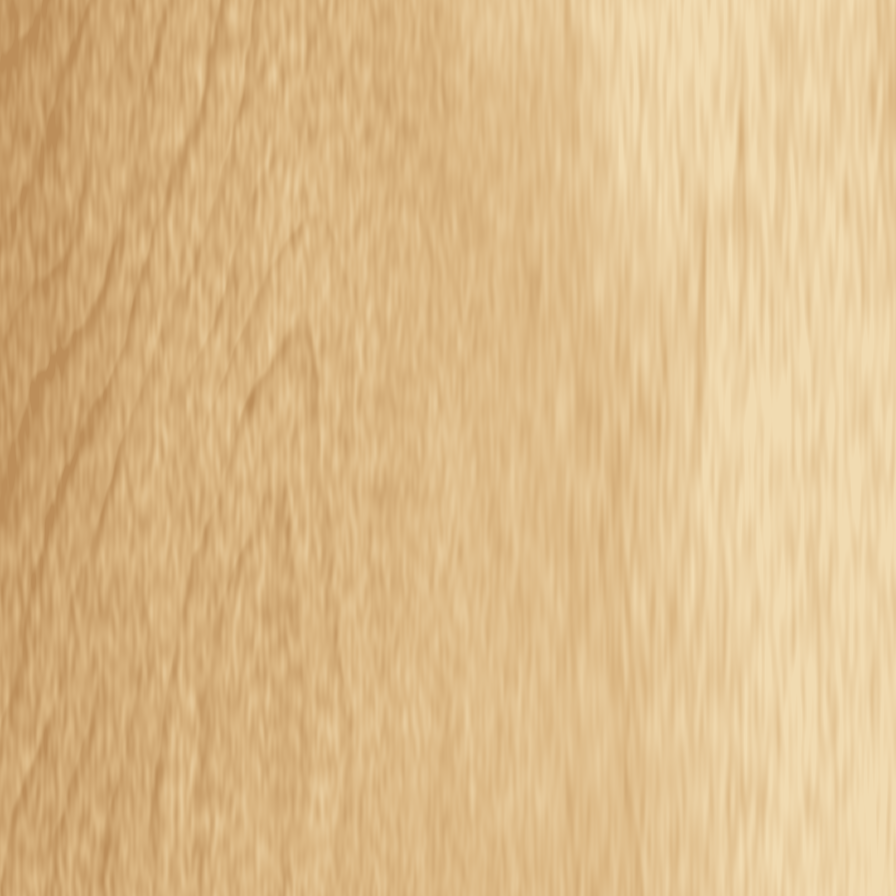
Write a Shadertoy shader that draws this texture.

```glsl
vec2 gradientAt(vec2 cell) {
    vec3 p = fract(cell.xyx * vec3(0.1031, 0.1030, 0.0973));
    p += dot(p, p.yzx + 33.33);
    return 2.0 * fract((p.xx + p.yz) * p.zy) - 1.0;
}

float gradientNoise(vec2 p) {
    vec2 cell = floor(p), f = fract(p);
    vec2 u = f * f * f * (f * (f * 6.0 - 15.0) + 10.0);
    float a = dot(gradientAt(cell), f);
    float b = dot(gradientAt(cell + vec2(1, 0)), f - vec2(1, 0));
    float c = dot(gradientAt(cell + vec2(0, 1)), f - vec2(0, 1));
    float d = dot(gradientAt(cell + vec2(1, 1)), f - vec2(1, 1));
    return mix(mix(a, b, u.x), mix(c, d, u.x), u.y);
}

// Slow darkening that ends in a crisp but smoothed edge, once per unit
float growthLine(float phase) {
    float s = fract(phase);
    float ramp = smoothstep(0.35, 0.88, s);
    return (0.15 * ramp + 0.85 * pow(ramp, 5.0)) * smoothstep(1.0, 0.88, s);
}

// Nested arches whose limbs straighten towards the bottom
float cathedralGrain(vec2 uv) {
    float axis = 0.25 + 0.12 * uv.y + 0.05 * gradientNoise(vec2(3.7, uv.y * 3.0));
    float across = uv.x - axis;
    float phase = 19.0 * sqrt(across * across + 0.0003)
        + 3.6 * smoothstep(0.15, 1.05, uv.y)
        + 1.5 * gradientNoise(uv * vec2(5.0, 2.0) + 11.0)
        + 0.5 * gradientNoise(uv * vec2(12.0, 5.0) + 5.0)
        + 0.12 * gradientNoise(uv * vec2(70.0, 25.0));
    float ringStrength = 0.7 + 0.3 * gradientAt(vec2(floor(phase), 7.0)).x;
    float wear = clamp(0.7 + 1.6 * gradientNoise(uv * vec2(9.0, 5.0) + 31.0), 0.1, 1.0);
    return growthLine(phase) * ringStrength * wear * smoothstep(0.46, 0.33, uv.x);
}

// Sparse, nearly straight streaks
float straightGrain(vec2 uv) {
    float phase = 18.0 * uv.x + 0.8 * uv.y
        + 1.3 * gradientNoise(uv * vec2(4.0, 1.4) + 47.0)
        + 0.15 * gradientNoise(uv * vec2(40.0, 6.0));
    float presence = smoothstep(-0.1, 0.4, gradientNoise(uv * vec2(8.0, 2.6) + 19.0));
    return growthLine(phase) * presence * smoothstep(0.35, 0.55, uv.x);
}

// Fine fibres, longer and calmer towards the right
float fibres(vec2 uv) {
    float shortFibre = gradientNoise(uv * vec2(185.0, 30.0))
        + 0.6 * gradientNoise(uv * vec2(105.0, 17.0) + 63.0);
    float longFibre = gradientNoise(uv * vec2(170.0, 14.0) + 29.0)
        + 0.6 * gradientNoise(uv * vec2(90.0, 8.0) + 83.0);
    return mix(shortFibre, 0.9 * longFibre, smoothstep(0.3, 0.75, uv.x));
}

void mainImage(out vec4 fragColor, in vec2 fragCoord) {
    vec2 uv = fragCoord / iResolution.xy;

    // Broad tone: dark left corner, pale slanted band at the right
    float slant = uv.x + 0.16 * (uv.y - 0.5)
        + 0.1 * gradientNoise(uv * vec2(18.0, 2.5) + 71.0);
    float tone = 0.36 + 0.36 * uv.x + 0.31 * smoothstep(0.58, 0.86, slant);
    tone -= 0.34 * smoothstep(0.24, 0.0, uv.x) * (0.2 + 0.8 * uv.y);
    tone -= 0.26 * smoothstep(0.94, 1.0, uv.x) * smoothstep(0.3, 0.8, uv.y);
    tone += 0.16 * gradientNoise(uv * vec2(5.0, 2.5) + 2.0);
    tone += 0.2 * gradientNoise(uv * vec2(24.0, 3.0) + 91.0);

    tone -= 0.42 * cathedralGrain(uv);
    tone -= 0.28 * straightGrain(uv);
    tone += 0.48 * fibres(uv);

    // Amber through honey to cream
    vec3 amber = vec3(0.765, 0.595, 0.39);
    vec3 honey = vec3(0.86, 0.718, 0.515);
    vec3 cream = vec3(0.935, 0.84, 0.67);
    tone = clamp(tone, -0.15, 1.08);
    vec3 wood = tone < 0.5 ? mix(amber, honey, 2.0 * tone) : mix(honey, cream, 2.0 * tone - 1.0);
    fragColor = vec4(wood, 1.0);
}
```
